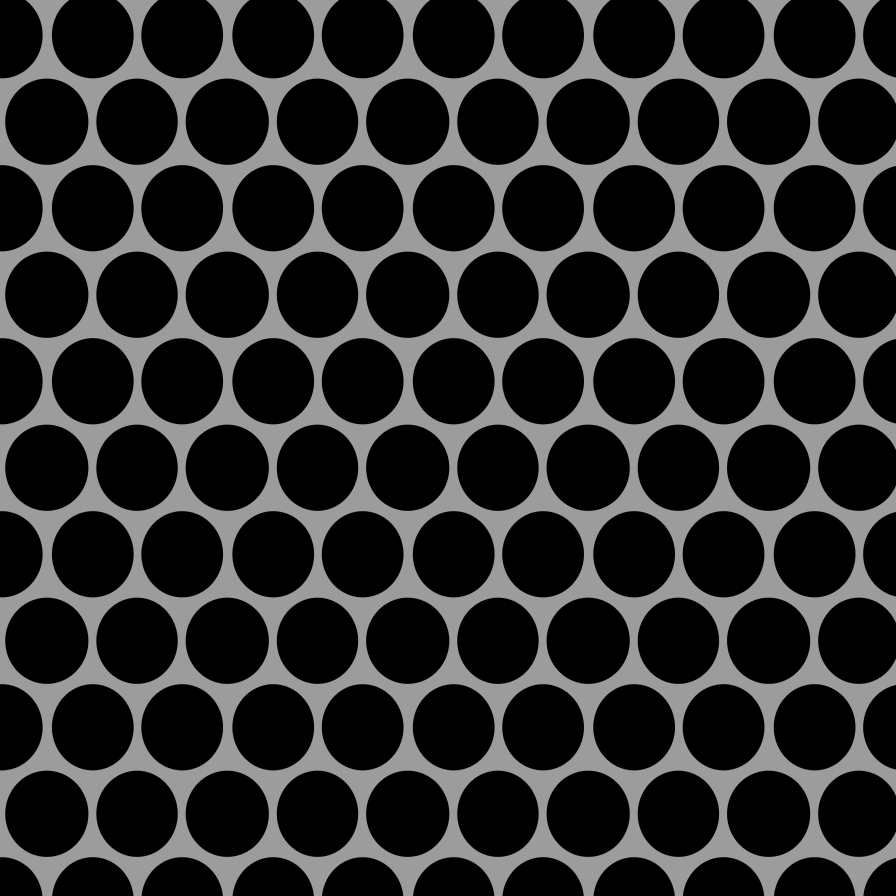
Write a WebGL 1 fragment shader that draws this pattern.

```glsl
precision highp float;

uniform vec2 u_resolution;

// Approximate signed distance to an axis-aligned ellipse
float ellipseDistance(vec2 p, vec2 radii) {
    return (length(p / radii) - 1.0) * min(radii.x, radii.y);
}

// Distance to the nearest hole in one row of the sheet
float rowDistance(vec2 p, float row) {
    float staggered = mod(row, 2.0);
    float x = (p.x - 0.5059) / 0.1007 + 0.505 * staggered;
    float column = floor(x + 0.5);
    float alternate = 1.0 - 2.0 * mod(column, 2.0);

    // Straight rows alternate in spacing, staggered rows in hole width
    float centre = column + 0.0045 * alternate * (1.0 - staggered);
    float halfWidth = 0.0456 + staggered * (0.0003 + 0.0005 * alternate);

    vec2 offset = vec2((x - centre) * 0.1007, p.y - 0.5745 - row * 0.09655);
    return ellipseDistance(offset, vec2(halfWidth, 0.0481));
}

void main() {
    vec2 p = gl_FragCoord.xy / u_resolution;
    float pixel = 1.0 / min(u_resolution.x, u_resolution.y);

    // Nearest hole among the rows below and above
    float firstRow = floor((p.y - 0.5745) / 0.09655);
    float hole = 1.0;
    for (int i = 0; i < 2; i++) {
        hole = min(hole, rowDistance(p, firstRow + float(i)));
    }

    // Grey sheet with black holes
    float sheet = clamp(hole / pixel + 0.5, 0.0, 1.0);
    gl_FragColor = vec4(vec3(0.61 * sheet), 1.0);
}
```
